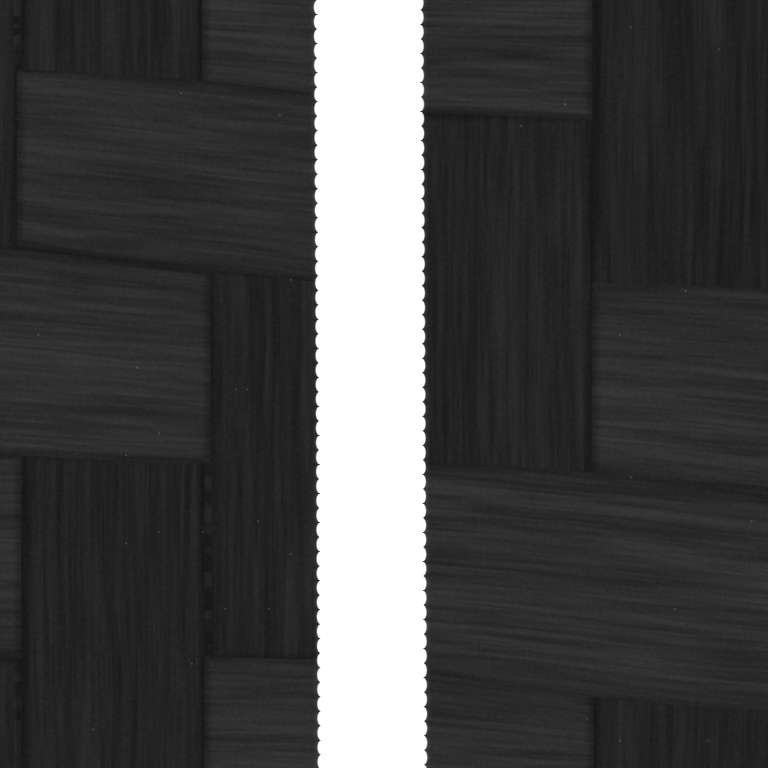
A WebGL 1 fragment shader for this texture:

```glsl
precision highp float;
uniform vec2 u_resolution;

float hash(vec2 p) {
  vec3 q = fract(vec3(p.xyx) * 0.1031);
  q += dot(q, q.yzx + 33.33);
  return fract((q.x + q.y) * q.z);
}

float noise(vec2 p) {
  vec2 i = floor(p), f = fract(p);
  f = f * f * (3.0 - 2.0 * f);
  return mix(mix(hash(i), hash(i + vec2(1.0, 0.0)), f.x),
             mix(hash(i + vec2(0.0, 1.0)), hash(i + vec2(1.0, 1.0)), f.x), f.y);
}

// Streaks running along q.x, returned around zero
float fibres(vec2 q, float seed) {
  q += seed * vec2(3.7, 5.3);
  q.y += 0.008 * (noise(q * vec2(5.0, 9.0)) - 0.5);
  float broad = noise(q * vec2(3.0, 45.0)) - 0.5;
  float strand = noise(q * vec2(7.0, 150.0)) - 0.5;
  float hair = noise(q * vec2(16.0, 330.0)) - 0.5;
  return 0.030 * broad + 0.040 * strand + 0.035 * hair;
}

// Signed distance inside a band: sides in x, top and bottom as left/right heights
float bandInside(vec2 p, vec2 sides, vec2 top, vec2 bottom, float bulge) {
  float t = clamp((p.x - sides.x) / (sides.y - sides.x), 0.0, 1.0);
  float bow = bulge * 4.0 * t * (1.0 - t);
  float rows = min(p.y - mix(top.x, top.y, t) + bow,
                   mix(bottom.x, bottom.y, t) + bow - p.y);
  return min(rows, min(p.x - sides.x, sides.y - p.x));
}

float layTow(float under, float inside, float tone, float streak, float px) {
  float seam = mix(0.76, 1.0, smoothstep(0.0, 0.014, inside));
  float cover = smoothstep(-px, px, inside);
  return mix(under, (tone + streak) * seam, cover);
}

float warpTow(float under, vec2 p, vec2 sides, vec2 ends, float seed, float px) {
  float inside = bandInside(p, sides, ends.xx, ends.yy, 0.0);
  return layTow(under, inside, 0.137, 0.8 * fibres(p.yx, seed), px);
}

float weftTow(float under, vec2 p, vec2 sides, vec2 top, vec2 bottom,
              float bulge, float seed, float px) {
  float t = (p.x - sides.x) / (sides.y - sides.x);
  float across = (p.y - mix(top.x, top.y, t)) /
                 (mix(bottom.x, bottom.y, t) - mix(top.x, top.y, t));
  float crown = 0.012 * (1.0 - pow(abs(2.0 * across - 1.0), 2.0));
  vec2 q = vec2(p.x, across * (bottom.x - top.x));
  float inside = bandInside(p, sides, top, bottom, bulge);
  return layTow(under, inside, 0.168 + crown, fibres(q, seed), px);
}

// Faint column of short cross threads
float stitches(vec2 p, float x, vec2 ends, float px) {
  float column = 1.0 - smoothstep(0.003, 0.005 + px, abs(p.x - x));
  float span = smoothstep(ends.x, ends.x + 0.02, p.y) *
               (1.0 - smoothstep(ends.y - 0.02, ends.y, p.y));
  return column * span * smoothstep(0.35, 0.75, noise(vec2(x * 90.0, p.y * 120.0)));
}

// Outward bulge of rounded teeth with narrow notches
float scallop(float y, float pitch, float depth) {
  float s = fract(y / pitch) * 2.0 - 1.0;
  return depth * sqrt(max(1.0 - s * s, 0.0));
}

void main() {
  vec2 uv = gl_FragCoord.xy / u_resolution;
  vec2 p = vec2(uv.x, 1.0 - uv.y);
  float px = 1.0 / min(u_resolution.x, u_resolution.y);
  float c = 0.10 + 0.5 * fibres(p.yx, 1.0);

  // Vertical tows
  c = warpTow(c, p, vec2(-0.05, 0.022), vec2(-0.05, 0.330), 2.0, px);
  c = warpTow(c, p, vec2(0.028, 0.263), vec2(-0.05, 0.120), 3.0, px);
  c = warpTow(c, p, vec2(0.275, 0.450), vec2(0.350, 0.860), 4.0, px);
  c = warpTow(c, p, vec2(0.029, 0.266), vec2(0.590, 1.050), 5.0, px);
  c = warpTow(c, p, vec2(-0.05, 0.028), vec2(0.857, 1.050), 6.0, px);
  c = warpTow(c, p, vec2(0.520, 0.769), vec2(0.148, 0.630), 7.0, px);
  c = warpTow(c, p, vec2(0.773, 1.050), vec2(-0.05, 0.385), 8.0, px);
  c = warpTow(c, p, vec2(0.774, 1.050), vec2(0.900, 1.050), 9.0, px);

  // Horizontal tows
  c = weftTow(c, p, vec2(0.263, 0.45), vec2(-0.12), vec2(0.112, 0.130), 0.0, 11.0, px);
  c = weftTow(c, p, vec2(-0.05, 0.274), vec2(0.320, 0.354), vec2(0.587, 0.604), 0.003, 12.0, px);
  c = weftTow(c, p, vec2(0.022, 0.45), vec2(0.090, 0.126), vec2(0.319, 0.370), 0.005, 13.0, px);
  c = weftTow(c, p, vec2(-0.20, 0.028), vec2(0.590), vec2(0.857), 0.0, 14.0, px);
  c = weftTow(c, p, vec2(0.266, 0.45), vec2(0.855, 0.860), vec2(1.10), 0.0, 15.0, px);
  c = weftTow(c, p, vec2(0.52, 0.771), vec2(-0.09), vec2(0.145, 0.156), 0.0, 16.0, px);
  c = weftTow(c, p, vec2(0.771, 1.05), vec2(0.369, 0.380), vec2(0.618, 0.655), 0.003, 17.0, px);
  c = weftTow(c, p, vec2(0.52, 0.773), vec2(0.865, 0.900), vec2(1.10), 0.0, 18.0, px);
  c = weftTow(c, p, vec2(0.53, 1.05), vec2(0.602, 0.655), vec2(0.868, 0.926), 0.012, 19.0, px);

  // Cross threads, grain and dust
  c += 0.045 * stitches(p, 0.271, vec2(0.61, 0.85), px);
  c += 0.045 * stitches(p, 0.022, vec2(-0.03, 0.09), px);
  c += 0.030 * stitches(p, 0.023, vec2(0.86, 1.03), px);
  c += 0.022 * (noise(p * 420.0) - 0.5);
  vec2 cell = p * 70.0;
  float speck = 1.0 - smoothstep(0.05, 0.16, length(fract(cell) - 0.5));
  c += 0.10 * speck * step(0.992, hash(floor(cell) + 40.0));

  // White slot with scalloped, slightly leaning sides
  float lean = 0.005 * p.y;
  float left = 0.4135 + lean - scallop(p.y, 0.0189, 0.005);
  float right = 0.5465 + lean + scallop(p.y + 0.006, 0.0189, 0.005);
  float slot = min(p.x - left, right - p.x);
  c += 0.05 * smoothstep(-0.007, 0.0, slot);
  c = mix(c, 1.0, smoothstep(-px, px, slot));
  gl_FragColor = vec4(vec3(clamp(c, 0.0, 1.0)), 1.0);
}
```
